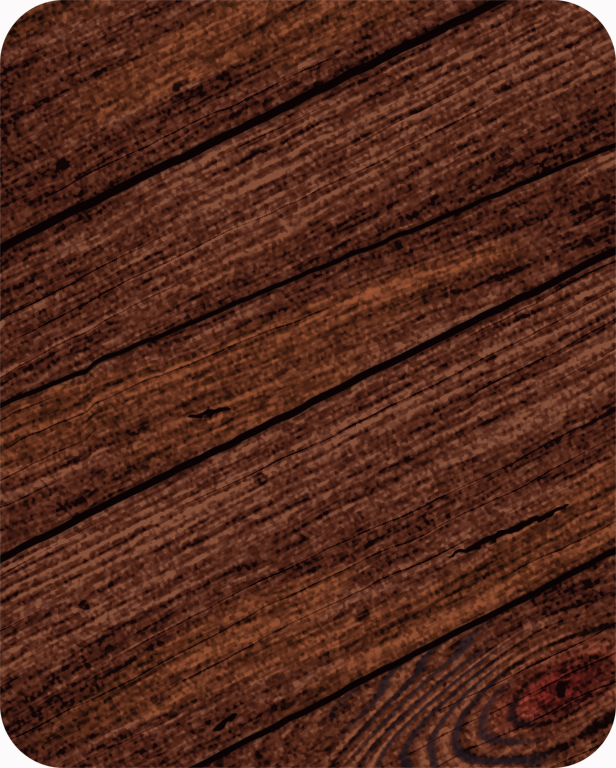
Write a WebGL 2 fragment shader that draws this texture.

```glsl
#version 300 es
precision highp float;
// Weathered dark planks running diagonally, parted by black gaps.
// Each plank measures depth below its upper gap; ribs, streaks, cracks and
// knots are layered in that space, then one tone value picks the wood colour.

uniform vec2 u_resolution;
out vec4 outColor;

const vec3 BLACK = vec3(0.07, 0.02, 0.02);
const vec3 SHADOW = vec3(0.23, 0.095, 0.065);
const vec3 BASE = vec3(0.32, 0.145, 0.09);
const vec3 BROWN = vec3(0.39, 0.21, 0.155);
const vec3 LIGHT = vec3(0.52, 0.31, 0.22);
const vec3 AMBER = vec3(0.41, 0.20, 0.10);
const vec3 SLATE = vec3(0.15, 0.11, 0.14);
const vec3 RED = vec3(0.48, 0.10, 0.10);
const vec3 PAPER = vec3(0.99, 0.98, 0.98);

// Gap height at the left edge, slope, half width; top to bottom
const vec3 GAPS[5] = vec3[](vec3(1.10, 0.496, 0.0), vec3(0.677, 0.496, 0.0058),
  vec3(0.477, 0.417, 0.0030), vec3(0.273, 0.50, 0.0050), vec3(-0.131, 0.517, 0.0042));
// Small bruises in the wood
const vec2 MARKS[7] = vec2[](vec2(0.638, 0.531), vec2(0.341, 0.378), vec2(0.273, 0.464),
  vec2(0.475, 0.199), vec2(0.111, 0.212), vec2(0.078, 0.785), vec2(0.234, 0.889));
const vec2 KNOT = vec2(0.729, 0.104);

vec3 hash3(vec2 p) {
  vec3 q = fract(p.xyx * vec3(0.1031, 0.1030, 0.0973));
  q += dot(q, q.yxz + 33.33);
  return fract((q.xxy + q.yzz) * q.zyx);
}

// Smooth cellular noise: nearby cell values blended by distance
float cellTone(vec2 p) {
  vec2 cell = floor(p), f = p - cell;
  float sum = 0.0, weight = 0.0;
  for (int j = -1; j <= 1; j++)
    for (int i = -1; i <= 1; i++) {
      vec2 o = vec2(i, j);
      vec3 h = hash3(cell + o);
      vec2 d = o + h.xy - f;
      float w = exp(-5.0 * dot(d, d));
      sum += w * h.z;
      weight += w;
    }
  return sum / weight - 0.5;
}

float waves(vec2 p) {
  return sin(p.x * 7.0 + p.y * 11.0) + 0.5 * sin(p.x * 17.0 - p.y * 23.0)
    + 0.25 * sin(p.x * 41.0 + p.y * 37.0);
}

// Slit that narrows to a point at both ends
float slit(vec2 p, vec2 a, vec2 b, float width) {
  vec2 d = b - a;
  float t = clamp(dot(p - a, d) / dot(d, d), 0.0, 1.0);
  float dist = length(p - a - d * t) - width * sqrt(t * (1.0 - t)) * 2.0;
  return smoothstep(0.002, -0.001, dist);
}

float roundedBox(vec2 p, vec2 halfSize, float radius) {
  vec2 q = abs(p) - halfSize + radius;
  return length(max(q, 0.0)) + min(max(q.x, q.y), 0.0) - radius;
}

vec3 woodColor(float tone) {
  float t = clamp(tone, 0.0, 1.0) * 4.0;
  vec3 c = mix(BLACK, SHADOW, min(t, 1.0));
  c = mix(c, BASE, clamp(t - 1.0, 0.0, 1.0));
  c = mix(c, BROWN, clamp(t - 2.0, 0.0, 1.0));
  return mix(c, LIGHT, clamp(t - 3.0, 0.0, 1.0));
}

void main() {
  vec2 p = gl_FragCoord.xy / u_resolution.y;
  vec2 halfSize = 0.5 * vec2(u_resolution.x / u_resolution.y, 1.0);

  // Find the plank and the nearest gap edge
  float plank = 0.0, depth = 0.0, gapDist = 1.0;
  float ragged = 0.0025 * cellTone(p * vec2(45.0, 20.0)) + 0.0006 * waves(p * 1.5);
  for (int i = 0; i < 5; i++) {
    float above = GAPS[i].x + GAPS[i].y * p.x - p.y + ragged;
    if (i == 2) above -= 0.006 * smoothstep(0.125, 0.11, p.x);
    if (above > 0.0) { plank = float(i); depth = above; }
    gapDist = min(gapDist, abs(above) - GAPS[i].z);
  }
  float ribbed = mod(plank, 2.0) * smoothstep(0.21, 0.12, depth);
  float knotted = step(3.5, plank);
  vec2 seed = vec2(plank * 17.3, plank * 9.1);

  // Growth rings bend around the knot in the lowest plank
  vec2 q = p - KNOT;
  vec2 local = vec2(dot(q, vec2(0.89, 0.45)), dot(q, vec2(-0.45, 0.89)));
  float ring = length(local * vec2(0.42, 1.0)) + 0.25 * local.y;
  float grain = mix(depth, ring, knotted);
  grain += mix(0.005, 0.0012, ribbed) * waves(vec2(p.x, depth) + seed);
  grain += mix(0.022, 0.008, ribbed) * cellTone(vec2(p.x * 4.0, depth * 18.0) + seed);

  // Ribs, streaks and fibres
  float phase = grain * 400.0;
  float rib = sin(phase + 0.6 * sin(phase));
  float broad = cellTone(vec2(p.x * 3.0, grain * 16.0) + seed);
  float ribDepth = mix(0.08, 0.19, max(ribbed, 0.7 * knotted));
  float tone = 0.555 + rib * ribDepth * (1.0 + 1.5 * broad) + 0.05 * ribbed;
  tone += 0.45 * cellTone(vec2(p.x * 5.0, grain * 90.0) + seed) + 0.25 * broad;
  tone += 0.40 * cellTone(vec2(p.x * 14.0, grain * 210.0) + seed);
  tone += 0.45 * cellTone(vec2(p.x * 60.0, depth * 270.0) + seed);
  tone += 0.65 * cellTone(vec2(p.x + 0.5 * p.y, p.y - 0.5 * p.x) * vec2(220.0, 190.0));
  tone -= 0.14 * mod(plank, 2.0) * exp(-pow((depth - 0.225) / 0.025, 2.0));
  tone -= 0.28 * dot(p - halfSize, p - halfSize) + 0.10 * knotted;

  // Hairline cracks, one broken line per row
  float row = depth / 0.037 + 0.10 * waves(p * 0.8 + seed);
  float hair = smoothstep(0.045, 0.015, abs(fract(row) - 0.5));
  tone -= 0.42 * hair * smoothstep(0.02, 0.14, cellTone(vec2(p.x * 3.0, floor(row) * 5.0) + seed));

  // Bruises and open splits
  float rough = 0.016 * cellTone(p * 110.0);
  for (int i = 0; i < 7; i++) {
    vec2 d = p - MARKS[i];
    float r = length(vec2(d.x + 0.5 * d.y, (d.y - 0.5 * d.x) * 1.8)) + rough;
    tone -= 0.6 * smoothstep(0.013, 0.004, r);
    tone += 0.12 * smoothstep(0.010, 0.0, abs(r - 0.022));
  }
  vec2 torn = p + vec2(0.0, rough * 0.4);
  float split = slit(torn, vec2(0.585, 0.275), vec2(0.740, 0.342), 0.0040);
  split = max(split, slit(torn, vec2(0.278, 0.050), vec2(0.308, 0.071), 0.004));
  split = max(split, slit(torn, vec2(0.245, 0.455), vec2(0.300, 0.470), 0.003));

  // Colour and stains
  vec3 color = woodColor(tone);
  float warm = smoothstep(0.02, 0.22, broad) * (1.0 - ribbed) * (1.0 - 0.6 * knotted);
  color = mix(color, AMBER * (0.35 + tone), 0.5 * warm);
  float stain = knotted * smoothstep(0.32, 0.20, -local.x) * smoothstep(0.03, 0.09, -local.x);
  color = mix(color, SLATE, 0.7 * stain * smoothstep(0.0, 0.9, -rib));
  float blush = exp(-dot(local * vec2(14.0, 34.0), local * vec2(14.0, 34.0)));
  color = mix(color, RED * (0.4 + tone), 0.65 * knotted * blush);
  color = mix(color, BLACK, smoothstep(0.012, 0.006, length(q) + rough));
  color *= 1.0 - 0.25 * smoothstep(0.006, 0.0, gapDist);
  color = mix(color, BLACK * 0.6, max(split, smoothstep(0.0015, -0.001, gapDist)));

  // Rounded sheet on white
  float edge = roundedBox(p - halfSize, halfSize, 0.083);
  outColor = vec4(mix(color, PAPER, smoothstep(-0.001, 0.001, edge)), 1.0);
}
```
